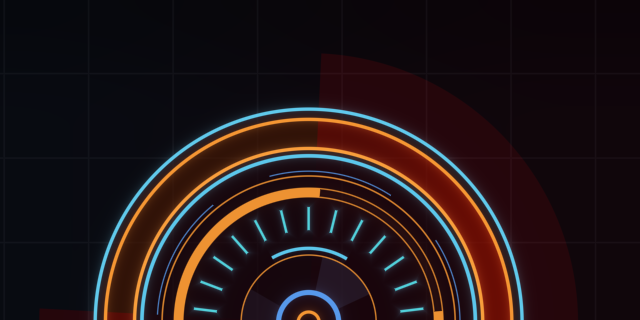
Give the GLSL for this background, as a WebGL 2 fragment shader.

```glsl
#version 300 es
precision highp float;
// Glowing half dial of cyan and orange rings over a dark grid with a red sector.
uniform vec2 u_resolution;
out vec4 fragColor;

const vec3 CYAN = vec3(0.36, 0.78, 0.92);
const vec3 BLUE = vec3(0.34, 0.60, 0.92);
const vec3 ORANGE = vec3(0.96, 0.59, 0.20);

float pixel; // height of one pixel in canvas units

// Soft coverage: 1 where the signed distance is negative
float fill(float dist) {
    return smoothstep(0.8, -0.8, dist / pixel);
}

// Line of a given width around distance zero
float stroke(float dist, float width) {
    return fill(abs(dist) - 0.5 * width);
}

float band(float r, float inner, float outer) {
    return fill(max(inner - r, r - outer));
}

// Mask of the angles between two bounds in degrees, smooth at radius r
float arc(float angle, float from, float to, float r) {
    return fill(radians(max(from - angle, angle - to)) * r);
}

float glow(float dist, float size) {
    return exp(-abs(dist) / size);
}

// Bright ring with its halo
vec3 neonRing(vec3 col, float r, float radius, float width, vec3 tint) {
    col += tint * 0.22 * glow(r - radius, 0.013);
    return mix(col, tint, stroke(r - radius, width));
}

void main() {
    pixel = 1.0 / u_resolution.y;
    vec2 uv = gl_FragCoord.xy / u_resolution;
    vec2 p = uv * vec2(2.0, 1.0);
    vec2 d = p - vec2(0.9645, -0.008);
    float r = length(d);
    float angle = degrees(atan(d.y, d.x));

    // Backdrop: blue-black on the left, plum-black on the right
    vec3 col = mix(vec3(0.032, 0.042, 0.068), vec3(0.062, 0.022, 0.044), smoothstep(0.0, 0.9, uv.x));
    col *= 1.0 - 0.25 * smoothstep(0.6, 1.0, uv.y);

    // Red sector, open between the top and the left
    float sector = 1.0 - arc(angle, 87.3, 177.0, r);
    col = mix(col, vec3(0.145, 0.022, 0.045), sector * fill(r - 0.842));

    // Dark dial face and tinted outer band
    col = mix(col, vec3(0.085, 0.025, 0.050), fill(r - 0.667));
    col = mix(col, vec3(0.105, 0.018, 0.045), 0.6 * sector * fill(r - 0.53));
    vec3 bandColor = mix(vec3(0.18, 0.065, 0.025), vec3(0.31, 0.035, 0.02), sector);
    bandColor += vec3(0.09, 0.005, -0.01) * sector * smoothstep(0.1, 0.6, d.x);
    col = mix(col, bandColor, band(r, 0.544, 0.635));

    // Square grid
    vec2 cell = abs(fract((p - vec2(0.013, 0.242)) / 0.264 + 0.5) - 0.5) * 0.264;
    float grid = max(stroke(cell.x, 0.005), stroke(cell.y, 0.005));
    col += vec3(0.035, 0.036, 0.038) * grid * (1.0 - 0.65 * fill(r - 0.667));

    // Paired outer rings
    col = neonRing(col, r, 0.667, 0.0105, CYAN);
    col = neonRing(col, r, 0.635, 0.0105, ORANGE);
    col = neonRing(col, r, 0.544, 0.0105, ORANGE);
    col = neonRing(col, r, 0.521, 0.0115, CYAN);

    // Fine blue arcs repeated every 72 degrees, beside a thin ring
    float arcAngle = mod(angle + 15.0, 72.0);
    col = mix(col, BLUE, 0.8 * stroke(r - 0.473, 0.004) * arc(arcAngle, 0.0, 48.0, r));
    col = mix(col, ORANGE, 0.85 * stroke(r - 0.458, 0.005));

    // Gauge: solid on the left and lower right, outlined between
    float empty = arc(angle, 5.0, 85.0, r);
    float outline = max(stroke(r - 0.420, 0.0045), stroke(r - 0.393, 0.0045));
    float gauge = max(band(r, 0.391, 0.422) * (1.0 - empty), outline * 0.85);
    col += ORANGE * 0.06 * glow(r - 0.406, 0.025);
    col = mix(col, ORANGE * 0.97, gauge);

    // Radial ticks, 26 to the turn
    float step26 = 360.0 / 26.0;
    float tickAngle = mod(angle - 90.0 + 0.5 * step26, step26) - 0.5 * step26;
    float side = r * sin(radians(tickAngle));
    float along = abs(r - 0.325) - 0.036;
    float tick = max(abs(side) - 0.0038, along);
    col += CYAN * 0.22 * exp(-max(tick, 0.0) / 0.008);
    col = mix(col, vec3(0.32, 0.82, 0.86), fill(tick));

    // Inner disc with faint wedges
    float disc = fill(r - 0.211);
    col = mix(col, vec3(0.17, 0.13, 0.20), 0.6 * disc * arc(angle, 25.0, 78.0, r));
    col = mix(col, vec3(0.17, 0.13, 0.20), 0.4 * disc * arc(angle, 150.0, 180.0, r));
    col = mix(col, ORANGE, 0.85 * stroke(r - 0.211, 0.0045));
    float cap = arc(angle, 59.0, 119.5, r);
    col += CYAN * 0.15 * cap * glow(r - 0.232, 0.010);
    col = mix(col, CYAN, cap * stroke(r - 0.232, 0.0105));

    // Hub
    col = mix(col, vec3(0.10, 0.025, 0.05), fill(r - 0.094));
    col = neonRing(col, r, 0.094, 0.016, BLUE);
    col = neonRing(col, r, 0.033, 0.010, ORANGE);

    fragColor = vec4(col, 1.0);
}
```
